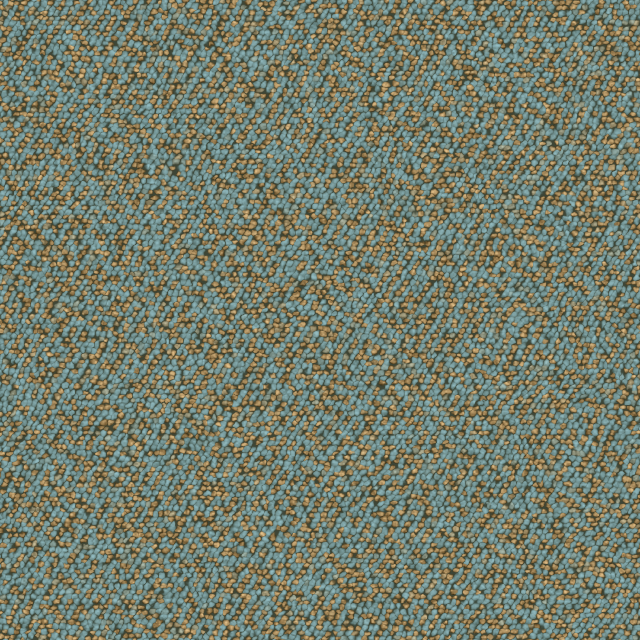
Write a three.js fragment shader that draws this texture.

```glsl
// Draws a nubbly woven cloth: leaning teal stitches mixed with small ochre ones.
#define COLUMNS 102.0
#define ROWS 125.0
#define LEAN 0.5
#define JITTER 0.36
#define OCHRE_SHARE 0.45
#define TWILL 0.17
#define BLEND 6.5
#define FIBRE 0.36
#define FRAY 0.40
#define GAP_COLOR vec3(0.24, 0.27, 0.21)

varying vec2 vUv;

const vec3 TEAL_DARK = vec3(0.28, 0.36, 0.33);
const vec3 TEAL_LIGHT = vec3(0.50, 0.64, 0.65);
const vec3 OCHRE_DARK = vec3(0.34, 0.25, 0.11);
const vec3 OCHRE_LIGHT = vec3(0.71, 0.59, 0.40);

float hash(vec2 p) {
  vec3 q = fract(p.xyx * vec3(0.1031, 0.1030, 0.0973));
  q += dot(q, q.yzx + 33.33);
  return fract((q.x + q.y) * q.z);
}

float noise(vec2 p) {
  vec2 cell = floor(p);
  vec2 f = fract(p);
  f = f * f * (3.0 - 2.0 * f);
  float low = mix(hash(cell), hash(cell + vec2(1.0, 0.0)), f.x);
  float high = mix(hash(cell + vec2(0.0, 1.0)), hash(cell + 1.0), f.x);
  return mix(low, high, f.y);
}

vec2 wobble(vec2 p) {
  return vec2(noise(p), noise(p + 31.0)) - 0.5;
}

// Ochre share of a stitch: alternating twill lines, spaced out along each line
float ochreAmount(vec2 id) {
  float line = mod(id.x, 2.0) * 2.0 - 1.0;
  float spacing = cos(2.4 * id.y + 1.3 * id.x);
  float chance = OCHRE_SHARE + TWILL * line + 0.20 * spacing;
  return smoothstep(-0.08, 0.08, chance - mix(0.18, 0.82, hash(id + 3.0)));
}

// Adds one domed stitch to the weighted colour sum
void addStitch(vec2 id, vec2 gridPos, float fibre, inout vec4 sum) {
  vec2 shift = vec2(hash(id + 11.0), hash(id + 57.0)) - 0.5;
  vec2 d = gridPos - id - 0.5 - JITTER * shift;
  d = vec2(d.x + LEAN * d.y, d.y * COLUMNS / ROWS);

  float ochre = ochreAmount(id);
  float tilt = mix(1.0, 0.25, ochre) + 0.7 * (hash(id + 91.0) - 0.5);
  vec2 axis = vec2(cos(tilt), sin(tilt));
  vec2 radius = mix(vec2(0.70, 0.52), vec2(0.56, 0.45), ochre);
  radius *= 0.88 + 0.24 * hash(id + 23.0);
  vec2 q = vec2(dot(d, axis), dot(d, vec2(-axis.y, axis.x))) / radius;

  float height = 1.0 - dot(q, q);
  float light = smoothstep(-0.3, 1.1, height) + 0.22 * d.y;
  light += FIBRE * (1.0 + 0.5 * ochre) * fibre;
  light += 0.24 * (hash(id + 71.0) - 0.5);
  vec3 teal = mix(TEAL_DARK, TEAL_LIGHT, light);
  vec3 thread = mix(teal, mix(OCHRE_DARK, OCHRE_LIGHT, light), ochre);
  float weight = exp(BLEND * max(height, -1.5));
  sum += vec4(thread, 1.0) * weight;
}

void main() {
  // Leaning grid, slightly bent, with frayed stitch edges
  vec2 gridPos = vUv * vec2(COLUMNS, ROWS);
  gridPos += 0.9 * wobble(vUv * 14.0) + FRAY * wobble(vUv * 200.0 + 3.0);
  gridPos.x -= LEAN * gridPos.y;
  vec2 base = floor(gridPos);

  // Fine fibres on the threads
  float fibre = noise(vUv * vec2(340.0, 400.0)) + noise(vUv * 240.0 + 9.0) - 1.0;

  // Dark gaps lie under the stitches
  vec4 sum = vec4(GAP_COLOR, 1.0) * exp(BLEND * 0.14);
  for (int y = -1; y <= 1; y++) {
    for (int x = -1; x <= 1; x++) {
      addStitch(base + vec2(float(x), float(y)), gridPos, fibre, sum);
    }
  }
  gl_FragColor = vec4(sum.rgb / sum.a, 1.0);
}
```
